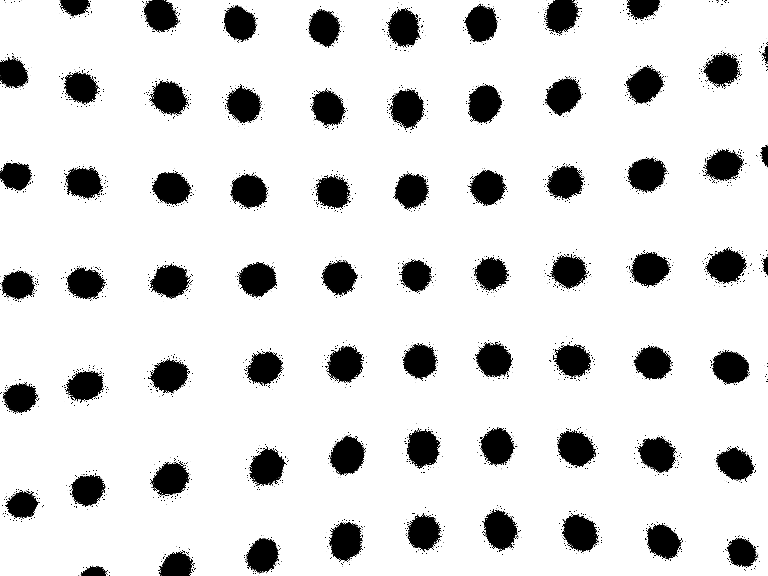
Reproduce this pattern procedurally as a Shadertoy shader.

```glsl
// Black ink dots on white paper: an 11 by 7 grid bent by a lens-like warp.
// Each dot is an ellipse stretched away from the grid centre, and a
// grain hash frays its rim into fine specks.

const vec3 PAPER = vec3(1.0);
const vec3 INK = vec3(0.0);
const float CELLS_HIGH = 7.2;            // canvas height in cells
const vec2 GRID_CENTER = vec2(5.2, 3.75);
const int HALF_COLS = 5;
const int HALF_ROWS = 3;
const float DOT_RADIUS = 0.197;
const float STRETCH = 0.034;             // extra radius along the radial axis
const float SEAM_COL = -2.5;             // columns part on either side of this
const float GRAINS_PER_CELL = 80.0;
const float FRAY = 0.019;                // rim roughness
const float SPECK_REACH = 0.065;         // farthest stray specks
const float WOBBLE = 0.018;              // slow unevenness of the rim
const int SAMPLES = 3;                   // antialiasing samples per axis

float hash(vec2 p) {
    vec3 q = fract(vec3(p.xyx) * 0.1031);
    q += dot(q, q.yzx + 33.33);
    return fract((q.x + q.y) * q.z);
}

float valueNoise(vec2 p) {
    vec2 i = floor(p), f = fract(p);
    f = f * f * (3.0 - 2.0 * f);
    return mix(mix(hash(i), hash(i + vec2(1, 0)), f.x),
               mix(hash(i + vec2(0, 1)), hash(i + vec2(1, 1)), f.x), f.y);
}

// Offset of a dot from the grid centre, for signed column u and row v
vec2 warp(vec2 cell) {
    float u = cell.x, v = cell.y, uu = u * u, vv = v * v;

    // Columns: uneven pitch, slight lean, flare to the right
    float x = u * (0.9375 + 0.01 * uu - 0.000375 * uu * uu) - 0.0081 * uu;
    x += -0.04 * v - 0.0031 * vv;
    x += 0.0029 * vv * u * step(SEAM_COL, u);

    // Seam that pulls neighbouring columns apart
    float w = u - SEAM_COL;
    x -= sin(0.95 * v) * sign(w) * max(0.0, 0.081 - 0.025 * abs(w));

    // Rows: bowed outward, tilted, with a dip near the seam
    float y = v * (1.07 - 0.0025 * vv) - 0.005 * vv;
    y += uu * (0.0006 + v * (0.0129 - 0.00044 * vv));
    y += u * (0.0275 + 0.003 * max(-v, 0.0));
    y += 0.1625 * (v + 1.3) * exp(-w * w / 3.0 - 0.7 * (v + 2.0) * (v + 2.0));
    return vec2(x, y);
}

// Approximate signed distance to a radially stretched dot
float dotDistance(vec2 d, vec2 offset, float size) {
    float r = length(offset);
    vec2 axis = normalize(offset + vec2(1e-4, 0.0));
    vec2 local = vec2(dot(d, axis), dot(d, vec2(-axis.y, axis.x)));
    float along = STRETCH * (smoothstep(0.0, 3.0, r) - smoothstep(4.2, 5.4, r));
    float across = -0.03 * smoothstep(3.0, 6.0, r);
    vec2 radii = size * (DOT_RADIUS + vec2(along, across));
    return (length(local / radii) - 1.0) * 0.5 * (radii.x + radii.y);
}

// Random rim shift of one grain, with a long outward tail
float grainShift(vec2 p) {
    float t = 2.0 * hash(floor(p * GRAINS_PER_CELL)) - 1.0;
    return FRAY * t + SPECK_REACH * pow(max(t, 0.0), 9.0);
}

void mainImage(out vec4 fragColor, in vec2 fragCoord) {
    float scale = CELLS_HIGH / iResolution.y;
    vec2 p = fragCoord * scale;

    // Find the nearest dot
    vec2 nearest = vec2(0.0), nearestCell = vec2(0.0);
    float best = 1e5;
    for (int row = -HALF_ROWS; row <= HALF_ROWS; row++) {
        for (int col = -HALF_COLS; col <= HALF_COLS; col++) {
            vec2 cell = vec2(col, row);
            vec2 offset = warp(cell);
            float gap = distance(p, GRID_CENTER + offset);
            if (gap < best) {
                best = gap;
                nearest = offset;
                nearestCell = cell;
            }
        }
    }

    // Variation between dots
    float size = mix(0.97, 1.04, hash(nearestCell + 17.0));
    float roughness = mix(0.65, 1.25, hash(nearestCell + 53.0));
    float wobble = WOBBLE * (2.0 * valueNoise(p * 12.0) - 1.0);

    // Average the grainy rim over the pixel
    float coverage = 0.0;
    for (int j = 0; j < SAMPLES; j++) {
        for (int i = 0; i < SAMPLES; i++) {
            vec2 s = p + ((vec2(i, j) + 0.5) / float(SAMPLES) - 0.5) * scale;
            float d = dotDistance(s - GRID_CENTER - nearest, nearest, size);
            d += wobble - roughness * grainShift(s);
            float blur = 0.5 * scale / float(SAMPLES);
            coverage += 1.0 - smoothstep(-blur, blur, d);
        }
    }
    coverage /= float(SAMPLES * SAMPLES);
    fragColor = vec4(mix(PAPER, INK, coverage), 1.0);
}
```
